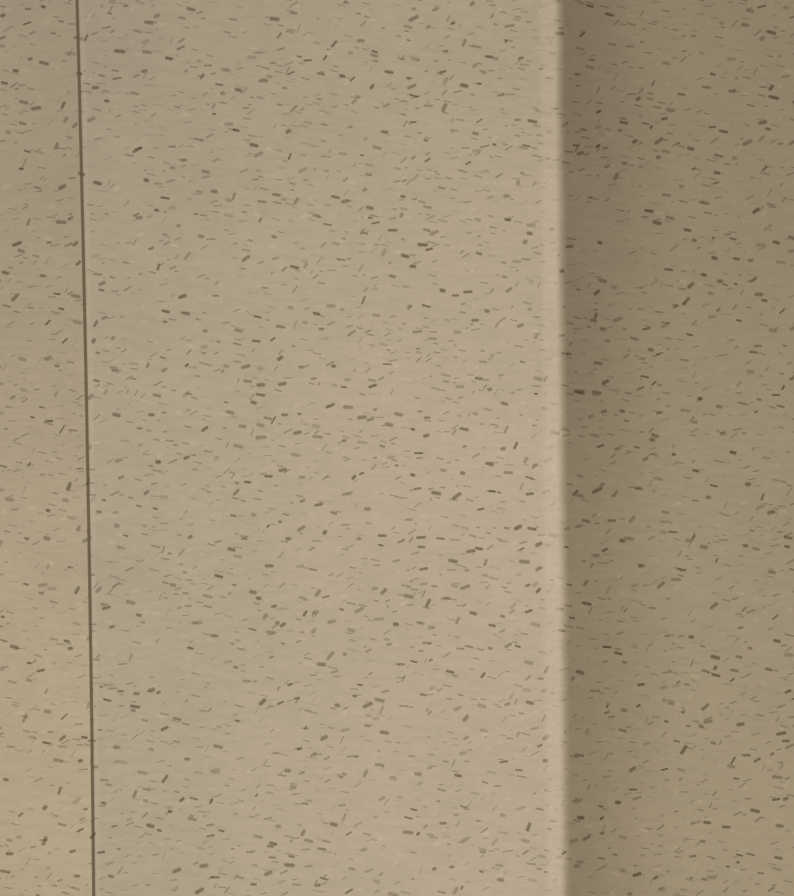
A WebGL 1 fragment shader for this texture:

```glsl
precision highp float;
uniform vec2 u_resolution;

float hash(vec2 p) {
  return fract(sin(dot(p, vec2(127.1, 311.7))) * 43758.545);
}

float noise(vec2 p) {
  vec2 i = floor(p), f = fract(p);
  f = f * f * (3.0 - 2.0 * f);
  return mix(mix(hash(i), hash(i + vec2(1.0, 0.0)), f.x),
             mix(hash(i + vec2(0.0, 1.0)), hash(i + 1.0), f.x), f.y);
}

// Scattered short strokes, mostly leaning down to the right
float flecks(vec2 p, float cell, float density, float len, float thick, float seed) {
  vec2 home = floor(p / cell);
  float cover = 0.0;
  for (int j = -1; j <= 1; j++) {
    for (int i = -1; i <= 1; i++) {
      vec2 id = home + vec2(float(i), float(j));
      vec2 key = id + seed;
      vec2 centre = (id + vec2(hash(key), hash(key + 17.3))) * cell;
      float angle = -0.25 + 1.5 * pow(hash(key + 41.9) * 2.0 - 1.0, 3.0);
      vec2 along = vec2(cos(angle), sin(angle));
      vec2 d = p - centre;
      float reach = len * mix(0.2, 1.0, hash(key + 63.1));
      float t = dot(d, along);
      float dist = length(d - along * clamp(t, -reach, reach));
      float width = thick * mix(0.6, 1.3, hash(key + 87.7));
      float present = step(hash(key + 5.7), density * mix(0.5, 1.4, noise(centre * 18.0)));
      float strength = mix(0.3, 1.0, hash(key + 29.3));
      cover = max(cover, present * strength * (1.0 - smoothstep(width * 0.3, width * 1.5, dist)));
    }
  }
  return cover;
}

void main() {
  vec2 uv = gl_FragCoord.xy / u_resolution;
  vec2 p = gl_FragCoord.xy / u_resolution.y;
  float seamX = mix(0.118, 0.097, uv.y) + 0.010 * uv.y * (1.0 - uv.y);
  float cornerX = mix(0.709, 0.701, uv.y) + 0.0015 * (noise(vec2(3.0, uv.y * 40.0)) - 0.5);

  // Front wall: dimmer toward the top and the left seam
  vec3 front = mix(vec3(0.70, 0.64, 0.545), vec3(0.65, 0.593, 0.502), smoothstep(0.45, 1.05, uv.y));
  front *= 1.0 - 0.035 * (1.0 - smoothstep(0.08, 0.4, uv.x));
  front *= 1.0 + 0.02 * smoothstep(0.3, 0.65, uv.x);
  vec3 panel = mix(vec3(0.70, 0.64, 0.53), vec3(0.62, 0.565, 0.475), smoothstep(0.1, 1.0, uv.y));
  float seamDist = uv.x - seamX;
  front = mix(panel, front, smoothstep(-0.003, 0.003, seamDist));

  // Recessed wall: darkest beside the corner and at the top
  float away = smoothstep(0.0, 0.17, uv.x - cornerX);
  vec3 recess = mix(vec3(0.525, 0.47, 0.38), vec3(0.60, 0.545, 0.445), away);
  recess *= mix(1.04, 0.93, smoothstep(0.1, 1.0, uv.y));
  float side = smoothstep(-0.004, 0.012, uv.x - cornerX);
  vec3 color = mix(front, recess, side);

  // Rounded corner catching light
  float rim = smoothstep(-0.026, -0.014, uv.x - cornerX) * (1.0 - smoothstep(-0.006, 0.006, uv.x - cornerX));
  color += vec3(0.032, 0.03, 0.026) * rim;

  // Fine streaks and soft mottling
  color *= 1.0 + 0.035 * (noise(vec2(p.x * 70.0 + p.y * 20.0, p.y * 260.0)) - 0.5);
  color *= 1.0 + 0.025 * (noise(p * 14.0) - 0.5);
  color *= 1.0 + 0.02 * (noise(p * 330.0) - 0.5);

  // Flecks, fainter on the rounded corner
  float bold = flecks(p, 0.019, 0.52, 0.0042, 0.0018, 3.0);
  float fine = flecks(p + 0.37, 0.012, 0.5, 0.0045, 0.0011, 59.0);
  float pale = flecks(p + 0.71, 0.022, 0.35, 0.0035, 0.0018, 113.0);
  float visible = 1.0 - 0.65 * rim;
  color *= 1.0 - vec3(0.34, 0.36, 0.40) * bold * visible;
  color *= 1.0 - vec3(0.18, 0.19, 0.21) * fine * visible;
  color += vec3(0.035, 0.034, 0.03) * pale;

  // Panel seam with a lighter lip
  float pixel = 1.0 / u_resolution.x;
  float seam = 1.0 - smoothstep(0.0008, 0.0018 + pixel, abs(seamDist));
  color = mix(color, vec3(0.37, 0.32, 0.24), 0.82 * seam);
  color += 0.018 * (1.0 - smoothstep(0.0, 0.004, abs(seamDist - 0.006)));

  gl_FragColor = vec4(color, 1.0);
}
```
